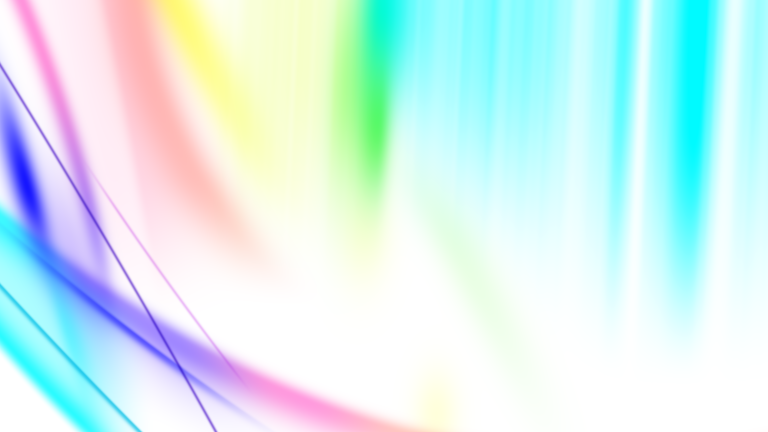
This background is drawn by a WebGL 2 fragment shader. Its source:

```glsl
#version 300 es
precision highp float;
// Soft rainbow light rays falling on white, with curved ribbons sweeping through the lower left.

#define RAY_TILT 0.045
#define STREAK_FREQ 34.0
#define STREAK_DEPTH 0.5
#define HAIR_WIDTH 0.0035

uniform vec2 u_resolution;
out vec4 fragColor;

const vec3 CYAN = vec3(0.0, 0.98, 1.0);
const vec3 GREEN = vec3(0.25, 0.97, 0.3);
const vec3 LIME = vec3(0.6, 1.0, 0.5);
const vec3 YELLOW = vec3(1.0, 1.0, 0.3);
const vec3 SALMON = vec3(1.0, 0.7, 0.66);
const vec3 PINK = vec3(1.0, 0.45, 0.82);
const vec3 VIOLET = vec3(0.55, 0.42, 1.0);
const vec3 BLUE = vec3(0.04, 0.04, 1.0);

float hash(float n) {
    n = fract(n * 0.1031);
    n *= n + 33.33;
    return fract(n * (n + n));
}

float noise(float x) {
    float i = floor(x), f = fract(x);
    return mix(hash(i), hash(i + 1.0), f * f * (3.0 - 2.0 * f));
}

// Bell with separate widths on its negative and positive side.
float bell(float d, float wNeg, float wPos) {
    float t = d / (d < 0.0 ? wNeg : wPos);
    return exp(-t * t);
}

// Signed distance estimate to the parabola x = f(y) through a, b and c.
float arc(vec2 p, vec2 a, vec2 b, vec2 c) {
    float k = (b.x - a.x) / (b.y - a.y);
    float m = ((c.x - b.x) / (c.y - b.y) - k) / (c.y - a.y);
    float f = a.x + (p.y - a.y) * (k + m * (p.y - b.y));
    float slope = k + m * (2.0 * p.y - a.y - b.y);
    return (p.x - f) * inversesqrt(1.0 + slope * slope);
}

// Light filtered through a tinted layer.
void tint(inout vec3 col, vec3 hue, float amount) {
    col *= mix(vec3(1.0), hue, clamp(amount, 0.0, 1.0));
}

void rays(inout vec3 col, vec2 p) {
    float y = p.y;
    float s = p.x - RAY_TILT * (y - 0.5);
    float n = 0.65 * noise(s * STREAK_FREQ) + 0.35 * noise(s * STREAK_FREQ * 2.7 + 9.0);
    float streak = 1.0 - STREAK_DEPTH * n;

    // Cyan curtain, reaching lower toward the right.
    float foot = mix(0.42, 0.08, smoothstep(0.9, 1.5, s));
    float curtain = 0.48 * smoothstep(0.84, 1.02, s) * streak * smoothstep(foot, 1.0, y);
    curtain += 0.15 * bell(s - 1.12, 0.14, 0.1) * smoothstep(0.35, 0.85, y);
    curtain += 0.3 * bell(s - 1.425, 0.025, 0.02) * smoothstep(0.12, 0.75, y);
    curtain *= 1.0 - 0.75 * bell(s - 1.472, 0.012, 0.018);
    curtain *= 1.0 - 0.4 * bell(s - 1.32, 0.05, 0.04);
    curtain *= 1.0 - 0.75 * bell(p.x - 1.64 - 0.06 * y, 0.025, 0.035);
    curtain += 0.8 * bell(s - 1.597, 0.055, 0.035) * smoothstep(0.1, 0.72, y);
    curtain += 0.95 * bell(s - 0.86, 0.05, 0.075) * smoothstep(0.62, 0.98, y);
    tint(col, CYAN, curtain);

    // Green rays below the brightest cyan one.
    tint(col, GREEN, 0.72 * bell(s - 0.866, 0.045, 0.028) * bell(y - 0.7, 0.15, 0.15));
    tint(col, LIME, 0.62 * bell(s - 0.79, 0.045, 0.08) * bell(y - 0.8, 0.24, 0.25));
    float greenArc = arc(p, vec2(0.95, 0.62), vec2(1.06, 0.42), vec2(1.22, 0.1));
    tint(col, LIME, 0.22 * bell(greenArc, 0.05, 0.06) * bell(y - 0.42, 0.3, 0.18));

    // Pale yellow veil.
    float veil = smoothstep(0.45, 0.6, s) * (1.0 - smoothstep(0.76, 0.95, s));
    tint(col, vec3(0.94, 1.0, 0.62), 0.6 * veil * streak * smoothstep(0.3, 0.85, y));
    tint(col, YELLOW, 0.16 * bell(s - 0.85, 0.06, 0.06) * bell(y - 0.45, 0.12, 0.12));
}

void warmArcs(inout vec3 col, vec2 p) {
    float y = p.y;
    float yellow = arc(p, vec2(0.4, 1.0), vec2(0.5, 0.8), vec2(0.63, 0.55));
    tint(col, YELLOW, 0.75 * bell(yellow, 0.05, 0.06) * smoothstep(0.45, 1.0, y));
    float salmon = arc(p, vec2(0.31, 1.0), vec2(0.39, 0.72), vec2(0.6, 0.38));
    tint(col, SALMON, 0.75 * bell(salmon, 0.075, 0.05) * smoothstep(0.28, 0.6, y));
    float haze = arc(p, vec2(0.25, 1.0), vec2(0.3, 0.75), vec2(0.36, 0.42));
    tint(col, vec3(1.0, 0.78, 0.86), 0.45 * bell(haze, 0.02, 0.12) * smoothstep(0.25, 0.6, y));
    tint(col, vec3(1.0, 0.83, 0.92), 0.4 * bell(haze + 0.07, 0.1, 0.1) * smoothstep(0.2, 0.6, y));
    tint(col, YELLOW, 0.2 * bell(p.x - 1.01, 0.05, 0.05) * bell(y - 0.04, 0.1, 0.1));
}

void ribbons(inout vec3 col, vec2 p) {
    // Steep pink and blue ribbons.
    float pink = arc(p, vec2(0.05, 1.0), vec2(0.14, 0.76), vec2(0.24, 0.36));
    vec3 pinkHue = mix(VIOLET, PINK, smoothstep(0.4, 0.9, p.y));
    tint(col, pinkHue, 0.75 * bell(pink, 0.025, 0.022) * smoothstep(0.2, 0.55, p.y));
    float blue = arc(p, vec2(-0.01, 0.84), vec2(0.065, 0.56), vec2(0.13, 0.33));
    tint(col, BLUE, 0.95 * bell(blue, 0.035, 0.028) * bell(p.y - 0.57, 0.15, 0.2));
    tint(col, VIOLET, 0.4 * bell(blue - 0.06, 0.06, 0.05) * bell(p.y - 0.4, 0.2, 0.2));
    tint(col, CYAN, 0.4 * bell(blue, 0.02, 0.03) * bell(p.y - 0.24, 0.14, 0.12));

    // Sweeping ribbon that turns from cyan through violet to rose.
    float sweep = arc(p.yx, vec2(0.5, 0.0), vec2(0.19, 0.46), vec2(0.0, 0.92));
    vec3 sweepHue = mix(CYAN, VIOLET, smoothstep(0.0, 0.22, p.x));
    sweepHue = mix(sweepHue, PINK, smoothstep(0.4, 0.65, p.x));
    sweepHue = mix(sweepHue, SALMON, smoothstep(0.7, 0.95, p.x));
    tint(col, sweepHue, 0.72 * bell(sweep, 0.055, 0.022));

    // Cyan fan and lavender glow beneath the sweep.
    float rim = arc(p.yx, vec2(0.21, 0.0), vec2(0.1, 0.1), vec2(0.0, 0.2));
    float under = 1.0 - smoothstep(-0.03, 0.02, sweep);
    float fan = smoothstep(-0.025, 0.012, rim) * under;
    float left = 1.0 - smoothstep(0.18, 0.36, p.x);
    tint(col, CYAN, fan * left * (0.32 + 0.55 * bell(rim, 0.03, 0.04)));
    tint(col, VIOLET, 0.3 * under * bell(p.x - 0.42, 0.16, 0.14) * smoothstep(-0.2, 0.0, sweep));

    // Fine strands.
    float core = arc(p.yx, vec2(0.48, 0.0), vec2(0.235, 0.3), vec2(0.02, 0.6));
    tint(col, BLUE, 0.55 * bell(core, 0.012, 0.005) * bell(p.x - 0.32, 0.2, 0.18));
    float dark = arc(p, vec2(0.0, 0.85), vec2(0.18, 0.555), vec2(0.5, 0.0));
    tint(col, vec3(0.35, 0.15, 0.8), 0.65 * bell(dark, HAIR_WIDTH, HAIR_WIDTH));
    float rose = arc(p, vec2(0.2, 0.62), vec2(0.35, 0.4), vec2(0.52, 0.17));
    float roseSpan = smoothstep(0.08, 0.2, p.y) * (1.0 - smoothstep(0.5, 0.65, p.y));
    tint(col, vec3(0.85, 0.5, 0.95), 0.5 * roseSpan * bell(rose, HAIR_WIDTH, HAIR_WIDTH));
    float teal = arc(p.yx, vec2(0.34, 0.0), vec2(0.18, 0.15), vec2(0.0, 0.325));
    tint(col, vec3(0.0, 0.75, 0.9), 0.7 * bell(teal, HAIR_WIDTH * 2.0, HAIR_WIDTH));
}

void main() {
    vec2 p = gl_FragCoord.xy / u_resolution.y;
    vec3 col = vec3(1.0);
    rays(col, p);
    warmArcs(col, p);
    ribbons(col, p);
    fragColor = vec4(col, 1.0);
}
```
